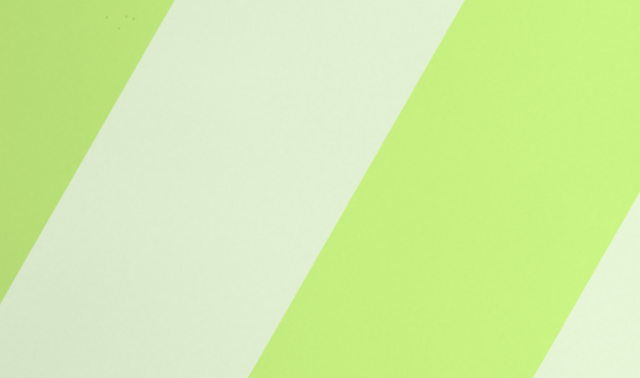
Reproduce this pattern procedurally as a Shadertoy shader.

```glsl
// Broad slanted stripes of lime and pale green paint, lit from the right, with faint grain and specks.

float hash(vec2 p) {
    vec3 q = fract(vec3(p.xyx) * 0.1031);
    q += dot(q, q.yzx + 33.33);
    return fract((q.x + q.y) * q.z);
}

float valueNoise(vec2 p) {
    vec2 cell = floor(p), f = fract(p);
    f = f * f * (3.0 - 2.0 * f);
    return mix(mix(hash(cell), hash(cell + vec2(1, 0)), f.x),
               mix(hash(cell + vec2(0, 1)), hash(cell + vec2(1, 1)), f.x), f.y);
}

// Signed distance to the stripe edges: positive inside lime
float limeStripe(vec2 p) {
    float period = 1.522;
    float across = p.x - 0.574 * p.y - 1.033;
    float offset = abs(across - period * round(across / period));
    return (0.377 - offset) * 0.867;
}

// Tiny dark flecks gathered near the upper left corner
float flecks(vec2 p, float pixel) {
    float cover = 0.0;
    for (int i = 0; i < 4; i++) {
        vec2 seed = vec2(float(i) * 7.0 + 3.0, 11.0);
        vec2 center = vec2(0.26, 0.92) + vec2(0.13, 0.07) * vec2(hash(seed), hash(seed + 19.0));
        cover = max(cover, 1.0 - smoothstep(0.001, 0.003 + pixel, length(p - center)));
    }
    return cover;
}

void mainImage(out vec4 fragColor, in vec2 fragCoord) {
    vec2 p = fragCoord / iResolution.y;
    vec2 uv = fragCoord / iResolution.xy;
    float pixel = 1.0 / iResolution.y;

    // Stripes with a slightly soft painted edge
    float edge = limeStripe(p);
    float soft = 0.0015 + 0.6 * pixel;
    float lime = smoothstep(-soft, soft, edge);
    vec3 pale = vec3(0.882, 0.941, 0.824);
    vec3 color = mix(pale, vec3(0.776, 0.937, 0.502), lime);

    // Light falls off to the left, more strongly on the lime
    float falloff = 1.0 - smoothstep(-0.1, 0.6, uv.x);
    color *= 1.0 - falloff * mix(0.035, 0.085, lime);
    color *= 1.0 + 0.022 * smoothstep(0.55, 1.0, uv.x);
    color *= 1.0 - 0.02 * (1.0 - smoothstep(0.0, 0.6, length(uv)));

    // Uneven paint, fine grain and flecks
    color += 0.006 * (valueNoise(p * 5.0) - 0.5);
    color += 0.008 * (valueNoise(p * 140.0) - 0.5);
    color *= 1.0 - 0.08 * flecks(p, pixel);

    fragColor = vec4(color, 1.0);
}
```
